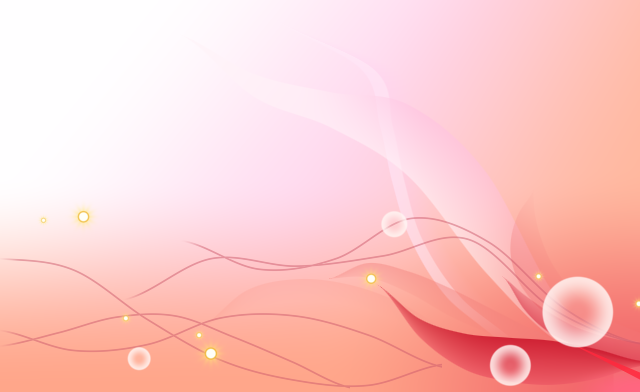
Reproduce this background procedurally as a Shadertoy shader.

```glsl
// Draws a white-to-peach backdrop with translucent veils, red petals, fine threads,
// glassy orbs and golden sparks. Veils fill the space between two smooth splines;
// threads trace one spline each. Lengths are in canvas heights.

// Catmull-Rom spline through seven values spaced evenly over span
float path(float x, vec2 span, vec4 a, vec3 b) {
  float h[7] = float[7](a.x, a.y, a.z, a.w, b.x, b.y, b.z);
  float t = clamp((x - span.x) / (span.y - span.x), 0., 1.) * 6.;
  int i = min(int(t), 5);
  float f = t - float(i);
  float p0 = h[max(i - 1, 0)], p1 = h[i], p2 = h[i + 1], p3 = h[min(i + 2, 6)];
  return p1 + .5 * f * (p2 - p0 + f * (2. * p0 - 5. * p1 + 4. * p2 - p3
    + f * (3. * (p1 - p2) + p3 - p0)));
}

// Band between two splines; x: smooth coverage, y: position across
vec2 veil(vec2 p, vec2 span, vec4 a, vec3 b, vec4 c, vec3 d) {
  float lo = path(p.x, span, a, b), hi = path(p.x, span, c, d);
  float inside = min(p.y - lo, hi - p.y);
  return clamp(vec2(inside / max(fwidth(inside), 1e-5),
    (p.y - lo) / max(hi - lo, 1e-4)), 0., 1.);
}

// Thin line along a spline
float thread(vec2 p, vec2 span, vec4 a, vec3 b) {
  float f = p.y - path(p.x, span, a, b);
  float slope = length(vec2(dFdx(f), dFdy(f))) * iResolution.y;
  float ends = smoothstep(span.x - .01, span.x + .06, p.x) * step(p.x, span.y);
  return ends * (1. - smoothstep(.0006, .0012 + 1. / iResolution.y, abs(f) / max(slope, 1e-3)));
}

vec3 backdrop(vec2 p) {
  float u = p.x / 1.634, down = 1. - p.y;
  vec3 c = mix(vec3(1, .995, 1), vec3(1, .84, .93), smoothstep(.2, .75, u * .9 + down * .45));
  c = mix(c, vec3(1, .72, .62), smoothstep(.6, 1.2, u + down * .35));
  c = mix(c, vec3(1, .65, .54), 1. - smoothstep(0., .55, p.y));
  float corner = length((p - vec2(1.63, 0)) * vec2(.9, 1.3));
  return mix(c, vec3(.93, .32, .37), .8 - .8 * smoothstep(0., .75, corner));
}

vec3 addVeils(vec3 c, vec2 p) {
  // Tall veil with a bright stripe along its left edge
  vec2 m = veil(p.yx, vec2(.968, .096), vec4(.681, .919, .968, 1), vec3(1.047, 1.138, 1.298),
    vec4(.681, 1.009, 1.055, 1.085), vec3(1.128, 1.234, 1.404));
  float fade = smoothstep(.1, .4, p.y) * (1. - smoothstep(.8, .97, p.y));
  c = mix(c, vec3(1, .8, .95), m.x * .35 * fade * (1. - m.y));
  c = mix(c, vec3(1, .95, .98), m.x * .4 * (1. - smoothstep(.36, .42, m.y)) * smoothstep(.1, .3, p.y));
  // Wide sweeping veil, white below and lilac above
  m = veil(p, vec2(.451, 1.634), vec4(.915, .751, .672, .547), vec3(.302, .117, .064),
    vec4(.915, .813, .766, .734), vec3(.564, .223, .128));
  vec3 tint = mix(vec3(1, .95, .97), vec3(1, .76, .88), m.y * smoothstep(.75, 1.1, p.x));
  c = mix(c, tint, m.x * (.6 - .45 * smoothstep(1.15, 1.5, p.x)));
  // Pale arch
  m = veil(p, vec2(.5, 1.266), vec4(.16, .209, .23, .223), vec3(.181, .117, .064),
    vec4(.16, .26, .289, .277), vec3(.234, .16, .085));
  return mix(c, vec3(.98, .6, .55), m.x * .3 * m.y);
}

vec3 addPetals(vec3 c, vec2 p) {
  // Upright petal
  vec2 m = veil(p.yx, vec2(.521, .126), vec4(1.362, 1.321, 1.302, 1.306), vec3(1.336, 1.404, 1.564),
    vec4(1.362, 1.366, 1.383, 1.413), vec3(1.464, 1.543, 1.681));
  c = mix(c, vec3(.95, .48, .48), m.x * mix(.5, .2, m.y) * (1. - smoothstep(.3, .56, p.y)));
  // Salmon petal
  m = veil(p, vec2(.83, 1.468), vec4(.287, .291, .251, .191), vec3(.145, .111, .096),
    vec4(.287, .33, .309, .266), vec3(.213, .16, .117));
  c = mix(c, vec3(.95, .5, .48), m.x * mix(.15, .45, m.y));
  // Rose petal
  m = veil(p, vec2(1.277, 1.634), vec4(.298, .209, .153, .123), vec3(.102, .085, .072),
    vec4(.298, .251, .209, .174), vec3(.151, .136, .128));
  c = mix(c, vec3(.85, .2, .28), m.x * mix(.65, .3, m.y));
  // Deep red petal
  m = veil(p, vec2(.957, 1.634), vec4(.277, .138, .057, .026), vec3(.017, .032, .064),
    vec4(.277, .189, .151, .14), vec3(.132, .111, .081));
  vec3 red = mix(vec3(.93, .36, .4), vec3(.8, .1, .18), m.y);
  c = mix(c, red, m.x * mix(.6, .92, smoothstep(.95, 1.3, p.x)));
  // Corner glow and bright streak
  float corner = length((p - vec2(1.634, 0)) * vec2(.6, 1.6));
  c = mix(c, vec3(1, .4, .5), 1. - smoothstep(.02, .12, corner));
  float streak = abs(p.y - mix(.138, .04, (p.x - 1.426) / .208));
  float width = .05 * max(p.x - 1.426, 0.);
  return mix(c, vec3(1, .16, .24), .85 * clamp((width - streak) * iResolution.y, 0., 1.));
}

void mainImage(out vec4 fragColor, in vec2 fragCoord) {
  vec2 p = fragCoord / iResolution.y;
  float px = 1. / iResolution.y;
  vec3 c = addPetals(addVeils(backdrop(p), p), p);

  // Threads
  float lines = thread(p, vec2(0, 1.128), vec4(.34, .311, .185, .081), vec3(.03, .017, .07));
  lines = max(lines, thread(p, vec2(0, 1.128), vec4(.157, .106, .121, .189), vec3(.194, .145, .064)));
  lines = max(lines, thread(p, vec2(0, .894), vec4(.117, .151, .191, .194), vec3(.14, .077, .011)));
  lines = max(lines, thread(p, vec2(.319, 1.634), vec4(.236, .34, .321, .347), vec3(.389, .209, .123)));
  lines = max(lines, thread(p, vec2(.468, 1.634), vec4(.385, .313, .34, .443), vec3(.383, .213, .123)));
  c = mix(c, vec3(.8, .35, .42), lines * .5);

  // Glassy orbs: centre and radius
  vec3 orbs[4] = vec3[4](vec3(1.474, .204, .09), vec3(1.302, .068, .052),
    vec3(1.006, .428, .033), vec3(.355, .085, .029));
  for (int i = 0; i < 4; i++) {
    float d = length(p - orbs[i].xy), r = orbs[i].z;
    float disc = 1. - smoothstep(r - px, r + px, d);
    c = mix(c, vec3(1, .96, .95), disc * mix(.15, .85, smoothstep(.15, 1., d / r)));
  }

  // Golden sparks: centre and radius
  vec3 sparks[8] = vec3[8](vec3(.213, .447, .015), vec3(.111, .438, .006),
    vec3(.947, .289, .013), vec3(.538, .098, .016), vec3(.508, .145, .007),
    vec3(.321, .188, .007), vec3(1.374, .295, .007), vec3(1.63, .225, .008));
  for (int i = 0; i < 8; i++) {
    vec2 q = p - sparks[i].xy + 1e-5;
    float d = length(q) / sparks[i].z, soft = px / sparks[i].z;
    float rays = 1. + .2 * cos(12. * atan(q.y, q.x));
    c = mix(c, vec3(1, .92, .45), .85 * exp(-d * d * .6 / rays));
    c = mix(c, vec3(.93, .7, .15), 1. - smoothstep(.95 - soft, .95 + soft, d));
    c = mix(c, vec3(1, 1, .97), 1. - smoothstep(.78 - soft, .78 + soft, d));
  }
  fragColor = vec4(c, 1);
}
```
